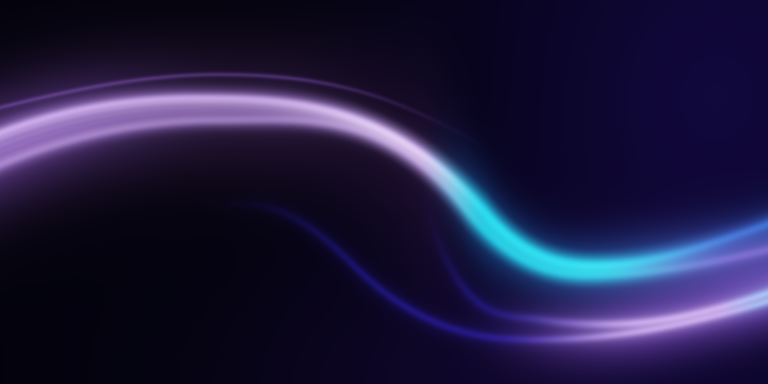
Write a WebGL 1 fragment shader that draws this background.

```glsl
precision highp float;

uniform vec2 u_resolution;

const vec3 LILAC = vec3(0.74, 0.62, 0.90);
const vec3 VIOLET = vec3(0.42, 0.26, 0.66);
const vec3 CYAN = vec3(0.06, 0.78, 0.88);
const vec3 BLUE = vec3(0.14, 0.30, 0.90);
const vec3 INDIGO = vec3(0.10, 0.08, 0.52);

// Cubic between two knots (x, height, slope); returns height and slope.
vec2 cubic(float x, vec3 a, vec3 b) {
  float w = b.x - a.x;
  float t = clamp((x - a.x) / w, 0.0, 1.0);
  float s = t * t * (3.0 - 2.0 * t);
  float height = mix(a.y, b.y, s)
    + w * t * (1.0 - t) * (a.z * (1.0 - t) - b.z * t);
  float slope = 6.0 * t * (1.0 - t) * (b.y - a.y) / w
    + (1.0 - t) * (1.0 - 3.0 * t) * a.z + t * (3.0 * t - 2.0) * b.z;
  return vec2(height, slope);
}

// Smooth path through five knots.
vec2 path(float x, vec3 a, vec3 b, vec3 c, vec3 d, vec3 e) {
  if (x < b.x) return cubic(x, a, b);
  if (x < c.x) return cubic(x, b, c);
  if (x < d.x) return cubic(x, c, d);
  return cubic(x, d, e);
}

// Approximate signed distance, positive above the path.
float offsetFrom(vec2 p, vec2 curve) {
  return (p.y - curve.x) * inversesqrt(1.0 + curve.y * curve.y);
}

float glow(float d, float width) {
  return exp(-d * d / (width * width));
}

float haze(vec2 p, vec2 center, vec2 radius) {
  vec2 q = (p - center) / radius;
  return exp(-dot(q, q));
}

vec3 screen(vec3 base, vec3 light) {
  return 1.0 - (1.0 - base) * (1.0 - clamp(light, 0.0, 1.0));
}

// Sharp core with a soft shoulder.
float strand(float d, float width) {
  return 0.7 * glow(d, width) + 0.3 * glow(d, width * 2.6);
}

vec3 backdrop(vec2 p) {
  vec3 col = mix(vec3(0.008, 0.008, 0.045), vec3(0.045, 0.02, 0.17),
    smoothstep(0.5, 1.9, p.x));
  col += vec3(0.03, 0.01, 0.06) * haze(p, vec2(1.0, 0.0), vec2(0.6, 0.4));
  return col + vec3(0.02, 0.01, 0.06) * haze(p, vec2(1.85, 0.75), vec2(0.4));
}

// Main ribbon bounded by two paths, with filaments between them.
vec3 ribbon(vec3 col, vec2 p, vec2 top, vec2 bottom) {
  float x = p.x;
  float turn = smoothstep(1.08, 1.27, x);
  float tail = smoothstep(1.52, 1.95, x);
  float left = 1.0 - smoothstep(0.0, 0.65, x);
  float crest = smoothstep(0.65, 1.05, x);
  float dTop = offsetFrom(p, top);
  float dBottom = offsetFrom(p, bottom);
  float dMid = offsetFrom(p, mix(top, bottom, 0.5));

  // Wide halos
  col = screen(col, vec3(0.08, 0.04, 0.08) * glow(dMid, 0.21) * (1.0 - turn));
  col = screen(col, VIOLET * glow(dMid, 0.13) * (0.15 + 0.45 * left) * (1.0 - crest));
  col = screen(col, mix(CYAN, BLUE, 0.6) * glow(dMid, 0.085) * turn * (0.4 - 0.15 * tail));

  // Translucent body
  float body = smoothstep(-0.025, 0.025, 0.018 - dTop)
    * smoothstep(-0.025, 0.025, dBottom + 0.014);
  vec3 tint = mix(mix(VIOLET, LILAC, 0.7 * crest), CYAN, turn);
  tint = mix(tint, mix(BLUE, VIOLET, 0.4), tail);
  float density = mix(0.5 + 0.22 * crest, 0.68, turn) * (1.0 - 0.6 * tail);
  col = screen(col, tint * body * density);

  // Edges and inner filaments
  vec3 topTint = mix(mix(LILAC, CYAN, turn), vec3(0.12, 0.42, 0.94), tail);
  vec3 lowTint = mix(mix(LILAC, CYAN, turn), VIOLET * 1.15, tail);
  col = screen(col, topTint * strand(dTop, 0.012) * (0.85 - 0.2 * turn));
  col = screen(col, lowTint * strand(dBottom, 0.012) * 0.55);
  for (int i = 1; i < 5; i++) {
    float k = float(i) / 5.0;
    float d = offsetFrom(p, mix(top, bottom, k));
    float power = (0.42 - 0.35 * k) * (1.0 - 0.8 * tail);
    col = screen(col, mix(topTint, lowTint, k) * glow(d, 0.009) * power);
  }
  return col;
}

void main() {
  vec2 p = gl_FragCoord.xy / u_resolution * vec2(2.0, 1.0);
  float x = p.x;
  vec3 col = backdrop(p);

  vec2 top = path(x, vec3(0.0, 0.654, 0.38), vec3(0.52, 0.745, 0.0),
    vec3(1.27, 0.445, -1.15), vec3(1.55, 0.312, 0.0), vec3(2.0, 0.417, 0.36));
  vec2 bottom = path(x, vec3(0.0, 0.57, 0.42), vec3(0.57, 0.686, 0.0),
    vec3(1.215, 0.45, -1.25), vec3(1.53, 0.281, 0.0), vec3(2.0, 0.349, 0.23));
  vec2 outer = path(x, vec3(0.0, 0.72, 0.25), vec3(0.57, 0.806, 0.0),
    vec3(1.04, 0.727, -0.4), vec3(1.3, 0.595, -0.6), vec3(1.6, 0.4, -0.6));
  vec2 low = path(x, vec3(0.3, 0.47, 0.0), vec3(0.65, 0.468, -0.05),
    vec3(0.92, 0.31, -1.0), vec3(1.33, 0.117, -0.05), vec3(2.0, 0.215, 0.3));
  vec2 inner = path(x, vec3(1.04, 0.6, -1.5), vec3(1.11, 0.45, -3.0),
    vec3(1.41, 0.167, -0.15), vec3(1.6, 0.156, 0.02), vec3(2.0, 0.237, 0.33));

  // Violet haze around the lower strands
  float dLow = offsetFrom(p, low);
  float dInner = offsetFrom(p, inner);
  float lit = smoothstep(1.28, 1.68, x);
  col = screen(col, VIOLET * glow(dLow - 0.015, 0.095) * smoothstep(1.15, 1.72, x) * 0.75);
  col = screen(col, mix(VIOLET, BLUE, 0.3) * haze(p, vec2(1.95, 0.3), vec2(0.35, 0.11)) * 0.45);

  // Lower strands
  vec3 lowColor = mix(INDIGO, mix(LILAC, vec3(0.45, 0.72, 1.0), smoothstep(1.85, 2.0, x)), lit);
  float lowFade = smoothstep(0.5, 1.1, x);
  float innerFade = smoothstep(1.08, 1.25, x);
  col = screen(col, lowColor * strand(dLow, 0.011) * lowFade * 0.8);
  col = screen(col, lowColor * strand(dInner, 0.012) * innerFade * (0.6 + 0.25 * lit));

  // Faint outer thread
  float thread = glow(offsetFrom(p, outer), 0.006);
  col = screen(col, VIOLET * thread * 0.45 * (1.0 - smoothstep(0.7, 1.32, x)));

  gl_FragColor = vec4(ribbon(col, p, top, bottom), 1.0);
}
```
